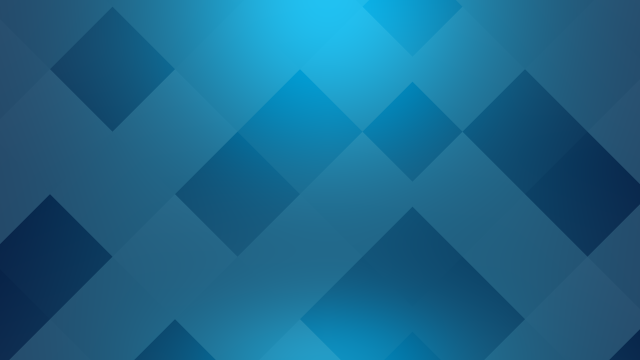
Give the GLSL for this background, as a Shadertoy shader.

```glsl
const float STEP = 0.1736;          // half diagonal of a diamond, in canvas heights
const float TOP_ROW = 0.0185;       // depth of the first row of centers
const float SEAM = 0.6445;          // mirror axis, as a fraction of the width
const float SEAM_OVERLAP = 0.2;     // part of a step hidden behind the axis
const float GLOW_X = 0.512;         // glow axis, as a fraction of the width
const vec2 TOP_SPREAD = vec2(0.43, 0.45);
const vec2 BOTTOM_SPREAD = vec2(0.38, 0.20);
const float BOTTOM_POWER = 0.62;
const vec3 EDGE_BLUE = vec3(0.140, 0.275, 0.400);
const vec3 INNER_BLUE = vec3(0.125, 0.350, 0.475);
const vec3 GLOW_BLUE = vec3(-0.010, 0.395, 0.460);
const vec3 DIM_SHADE = vec3(0.080, 0.110, 0.095);   // accent away from the glow
const vec3 LIT_SHADE = vec3(0.190, 0.085, 0.020);   // accent inside the glow
const vec3 PALE_TINT = vec3(0.032, 0.030, 0.029);
const int SAMPLES = 3;              // antialiasing grid per side

float hash(vec3 cell) {
    return fract(sin(dot(cell, vec3(127.1, 311.7, 74.7))) * 4375.85);
}

float softSpot(vec2 offset, vec2 spread) {
    vec2 q = offset / spread;
    return exp(-dot(q, q));
}

// Light from the top and bottom edges; y runs downward
float glowAt(vec2 p, float dx) {
    return softSpot(vec2(dx, p.y), TOP_SPREAD)
         + BOTTOM_POWER * softSpot(vec2(dx, p.y - 1.02), BOTTOM_SPREAD);
}

// Dark diamonds come in pairs, five cells apart, shifted on odd diagonals
float isAccent(vec2 cell, vec2 center) {
    float shift = 2.0 * (1.0 - mod(cell.y, 2.0));
    float paired = step(mod(cell.x - shift, 5.0), 1.5) * step(0.5, center.y);
    return max(paired, step(center.x, 0.5));
}

vec3 scene(vec2 p, float aspect) {
    // Fold about the seam, then find the diamond on the diagonal lattice
    float side = p.x - SEAM * aspect;
    vec2 grid = vec2(abs(side) / STEP + SEAM_OVERLAP, (p.y - TOP_ROW) / STEP);
    vec2 cell = floor((vec2(grid.x + grid.y, grid.y - grid.x) + 1.0) * 0.5);
    vec2 center = vec2(cell.x - cell.y, cell.x + cell.y);
    float descent = (grid.y - center.y + 1.0) * 0.5;

    // Cells touching the seam share one variation on both sides
    float wing = center.x > 1.5 ? sign(side) : 0.0;
    float vary = hash(vec3(cell, wing));

    // Blue field, dimmer toward the left and right rims
    float dx = p.x - GLOW_X * aspect;
    float glow = glowAt(p, dx);
    float rim = smoothstep(0.45, 1.05, abs(dx));
    vec3 field = mix(INNER_BLUE, EDGE_BLUE, rim) + GLOW_BLUE * glow;

    // Accents deepen down and outward; every cell fades toward its lower tip
    float depth = 0.55 + 0.8 * abs(dx) * smoothstep(0.1, 0.5, p.y);
    float shade = depth * mix(1.1, mix(0.2, 0.9, vary), descent);
    vec3 accent = field - mix(DIM_SHADE, LIT_SHADE, smoothstep(0.1, 0.6, glow)) * shade;
    float tint = mix(0.1, 1.0, vary) * (1.0 - 0.85 * descent);
    vec3 pale = field + PALE_TINT * tint;
    return mix(pale, accent, isAccent(cell, center));
}

void mainImage(out vec4 fragColor, in vec2 fragCoord) {
    float aspect = iResolution.x / iResolution.y;
    vec3 sum = vec3(0.0);
    for (int j = 0; j < SAMPLES; j++) {
        for (int i = 0; i < SAMPLES; i++) {
            vec2 offset = (vec2(i, j) + 0.5) / float(SAMPLES) - 0.5;
            vec2 p = (fragCoord + offset) / iResolution.y;
            sum += scene(vec2(p.x, 1.0 - p.y), aspect);
        }
    }
    vec3 color = sum / float(SAMPLES * SAMPLES);
    fragColor = vec4(clamp(color, 0.0, 1.0), 1.0);
}
```
